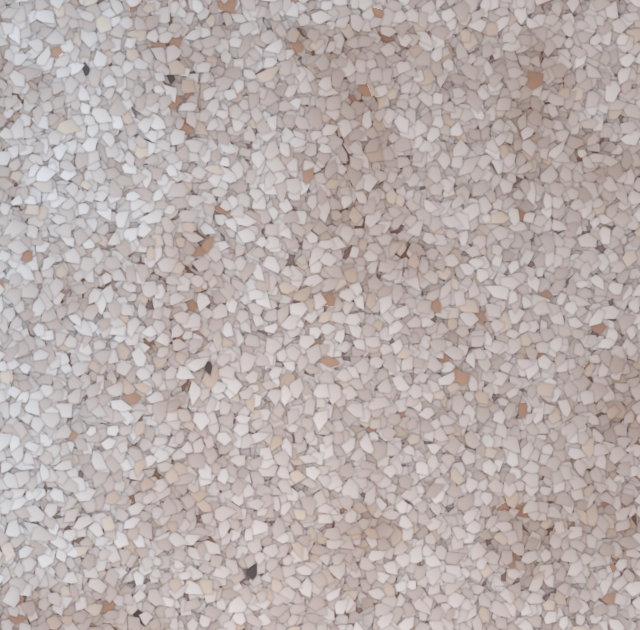
Reproduce this texture procedurally as a WebGL 2 fragment shader.

```glsl
#version 300 es
precision highp float;

uniform vec2 u_resolution;
out vec4 fragColor;

const float TAU = 6.2831853;
const float CELLS = 51.0;
const int LAYERS = 5;
const int SIDES = 5;

// Integer hash giving three values in 0..1
vec3 hash3(ivec2 cell, int salt) {
    uvec3 v = uvec3(cell.x + 4096, cell.y + 4096, salt) * 1664525u + 1013904223u;
    v.x += v.y * v.z; v.y += v.z * v.x; v.z += v.x * v.y;
    v ^= v >> 16u;
    v.x += v.y * v.z; v.y += v.z * v.x; v.z += v.x * v.y;
    return vec3(v >> 8u) / 16777216.0;
}

mat2 rotation(float angle) {
    float c = cos(angle), s = sin(angle);
    return mat2(c, s, -s, c);
}

float valueNoise(vec2 p, int salt) {
    ivec2 i = ivec2(floor(p));
    vec2 f = fract(p);
    f = f * f * (3.0 - 2.0 * f);
    float low = mix(hash3(i, salt).x, hash3(i + ivec2(1, 0), salt).x, f.x);
    float high = mix(hash3(i + ivec2(0, 1), salt).x, hash3(i + ivec2(1, 1), salt).x, f.x);
    return mix(low, high, f.y);
}

// Chipped, uneven convex polygon with slightly rounded corners
float chipDistance(vec2 p, float radius, ivec2 cell, int salt) {
    const float SHARPNESS = 22.0;
    float sum = 0.0;
    for (int k = 0; k < SIDES; k++) {
        vec3 h = hash3(cell, salt + k);
        float angle = TAU * (float(k) + 0.7 * h.x) / float(SIDES);
        float reach = radius * mix(0.75, 1.15, h.y);
        sum += exp(SHARPNESS * (dot(p, vec2(cos(angle), sin(angle))) - reach));
    }
    return log(sum) / SHARPNESS;
}

// Mostly milky quartz, with a few rusty and dark grains
vec3 mineralColor(vec3 h, float stain) {
    vec3 rose = vec3(0.76, 0.71, 0.695);
    vec3 milk = vec3(0.875, 0.865, 0.87);
    vec3 sand = vec3(0.82, 0.74, 0.67);
    vec3 rust = vec3(0.66, 0.48, 0.38);
    vec3 slate = vec3(0.38, 0.35, 0.36);
    vec3 color = mix(rose, milk, pow(h.x, 0.75));
    color = mix(color, sand, 0.5 * step(0.95 - 0.08 * stain, h.y));
    color = mix(color, rust, 0.65 * step(0.996 - 0.02 * stain, h.z));
    return mix(color, slate, step(h.z, 0.0015));
}

// Paints one layer of scattered grains over the color below
vec3 paintLayer(vec3 color, vec2 p, int layer, float stain, float blur) {
    float height = float(layer) / float(LAYERS - 1);
    float depthShade = mix(0.84, 1.0, pow(height, 0.8));
    vec2 q = rotation(1.1 * float(layer)) * p * CELLS + 17.3 * float(layer);
    ivec2 home = ivec2(floor(q));
    for (int j = -1; j <= 1; j++) {
        for (int i = -1; i <= 1; i++) {
            ivec2 cell = home + ivec2(i, j);
            int salt = layer * 32;
            vec3 place = hash3(cell, salt);
            if (place.z > 0.78) continue;
            vec3 form = hash3(cell, salt + 1);
            vec2 local = q - vec2(cell) - mix(vec2(0.15), vec2(0.85), place.xy);
            if (dot(local, local) > 1.7) continue;

            float stretch = mix(1.0, 1.4, form.y);
            vec2 turned = rotation(TAU * form.x) * local;
            turned *= vec2(1.0 / stretch, sqrt(stretch));
            float radius = mix(0.38, 0.66, form.z * form.z * 0.6 + place.z * 0.5);
            float d = chipDistance(turned, radius, cell, salt + 4);

            // Contact shadow, then the lit body with a soft rim
            color *= 1.0 - vec3(0.10, 0.115, 0.115) * smoothstep(0.22, -0.05, d);
            vec3 body = mineralColor(hash3(cell, salt + 2), stain) * depthShade;
            body *= 1.0 + 0.05 * dot(local, vec2(-0.6, 0.8));
            body *= 1.0 - 0.035 * smoothstep(-0.22, 0.04, d);
            body *= mix(vec3(1.0), vec3(0.97, 0.91, 0.88), stain * (1.0 - 0.6 * height));
            color = mix(color, body, smoothstep(blur, -blur, d));
        }
    }
    return color;
}

// Cool light from the upper left, warmer and dimmer to the right
vec3 ambientLight(vec2 uv) {
    float warmth = smoothstep(0.0, 0.75, uv.x + 0.3 * (1.0 - uv.y));
    float dim = smoothstep(0.5, 1.3, uv.x + 0.6 * uv.y);
    vec3 tint = mix(vec3(0.98, 1.015, 1.04), vec3(1.0, 0.98, 0.97), warmth);
    return tint * (1.0 - 0.08 * dim);
}

void main() {
    vec2 p = gl_FragCoord.xy / u_resolution.y;
    vec2 uv = gl_FragCoord.xy / u_resolution;
    float blur = max(0.08, 0.7 * CELLS / u_resolution.y);

    float patches = 0.6 * valueNoise(p * 7.0, 901) + 0.4 * valueNoise(p * 17.0, 902);
    float stain = smoothstep(0.4, 0.8, patches);

    vec3 color = mix(vec3(0.56, 0.50, 0.49), vec3(0.52, 0.40, 0.34), stain);
    for (int layer = 0; layer < LAYERS; layer++) {
        color = paintLayer(color, p, layer, stain, blur);
    }
    color *= ambientLight(uv) * (1.0 - 0.04 * stain);
    fragColor = vec4(color, 1.0);
}
```
